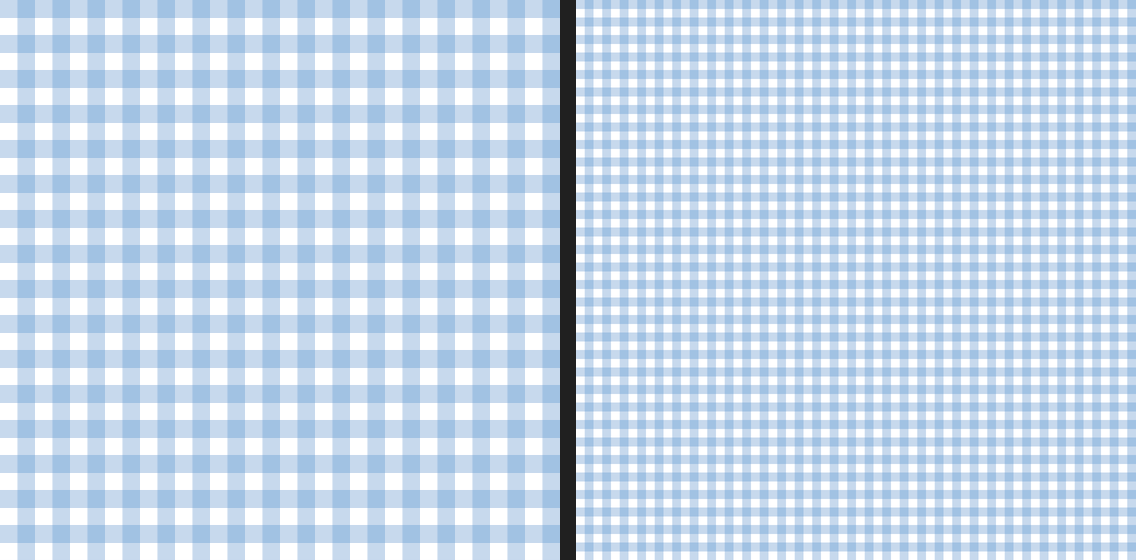
Left: one tile. Right: repeated 2 by 2.
This pattern is drawn by a Shadertoy shader. Its source:

```glsl
// Seamless blue and white gingham: translucent bands crossing on a white ground.

const vec2 REPEATS = vec2(16.0);            // checks across and down
const vec2 BAND_WIDTH = vec2(0.502, 0.515); // band share of a repeat: columns, rows
const vec2 BAND_CENTER = vec2(0.75, 0.745); // band middle within a repeat
const float EDGE_SOFTNESS = 0.0011;         // edge blur as a share of the canvas

const vec3 GROUND = vec3(1.0, 1.0, 1.0);
const vec3 SINGLE_BAND = vec3(0.78, 0.85, 0.93);
const vec3 CROSSING = vec3(0.63, 0.76, 0.89);

// Coverage of the column band (x) and the row band (y), wrapped per repeat
vec2 bandCoverage(vec2 uv) {
    vec2 fromCenter = abs(fract(uv * REPEATS - BAND_CENTER + 0.5) - 0.5);
    vec2 signedDist = fromCenter - 0.5 * BAND_WIDTH;
    vec2 blur = REPEATS * max(vec2(EDGE_SOFTNESS), 1.0 / iResolution.xy);
    return 1.0 - smoothstep(-0.5 * blur, 0.5 * blur, signedDist);
}

void mainImage(out vec4 fragColor, in vec2 fragCoord) {
    vec2 band = bandCoverage(fragCoord / iResolution.xy);

    // Blend by how many bands lie over the ground
    vec3 offColumn = mix(GROUND, SINGLE_BAND, band.y);
    vec3 onColumn = mix(SINGLE_BAND, CROSSING, band.y);
    fragColor = vec4(mix(offColumn, onColumn, band.x), 1.0);
}
```
